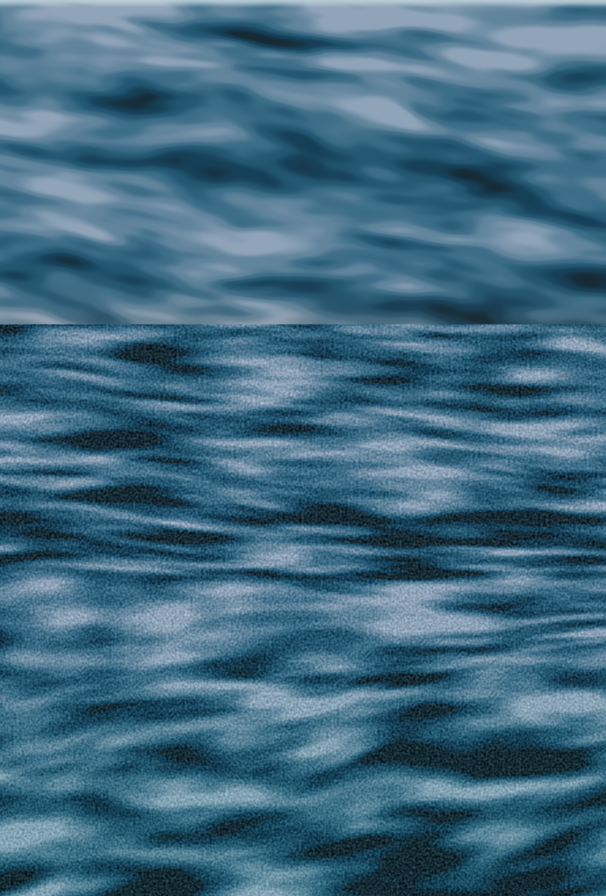
A WebGL 2 fragment shader for this texture:

```glsl
#version 300 es
precision highp float;
// Rippled sea water in two layers: a soft, defocused far sheet above a hard seam
// and a grainy near sheet below it. Stretched gradient noise makes the ripples,
// broad elliptical masses set the swell, and a six-step ramp gives the colour.

uniform vec2 u_resolution;
out vec4 fragColor;

// Layout, in units of canvas height
const float SEAM_Y = 0.638;
const float SWELL_Y = 0.362;          // top of the near swell
const float TOP_GLOW = 0.005;

// Ripples: noise cells per canvas height
const vec2 FAR_FREQ = vec2(6.5, 25.0);
const vec2 NEAR_FREQ = vec2(6.8, 25.0);
const float MID_SQUEEZE = 20.0;       // extra vertical frequency above the swell
const float FAR_CONTRAST = 0.78;
const float NEAR_CONTRAST = 1.22;
const float GRAIN_FREQ = 330.0;
const float GRAIN_AMOUNT = 0.21;

// Colour ramp, dark to light
const vec3 ABYSS = vec3(0.085, 0.165, 0.205);
const vec3 DEEP  = vec3(0.085, 0.25, 0.345);
const vec3 BLUE  = vec3(0.14, 0.34, 0.445);
const vec3 STEEL = vec3(0.24, 0.43, 0.535);
const vec3 MIST  = vec3(0.38, 0.52, 0.615);
const vec3 FOAM  = vec3(0.56, 0.64, 0.725);
const vec3 GLOW  = vec3(0.76, 0.83, 0.86);

vec2 hash2(vec2 p) {
    p = vec2(dot(p, vec2(127.1, 311.7)), dot(p, vec2(269.5, 183.3)));
    return fract(sin(p) * 43758.5453) * 2.0 - 1.0;
}

// Gradient noise, about -0.7 to 0.7
float noise(vec2 p) {
    vec2 i = floor(p), f = fract(p);
    vec2 u = f * f * f * (f * (f * 6.0 - 15.0) + 10.0);
    vec2 e = vec2(0.0, 1.0);
    float low = mix(dot(hash2(i), f), dot(hash2(i + e.yx), f - e.yx), u.x);
    float high = mix(dot(hash2(i + e.xy), f - e.xy), dot(hash2(i + e.yy), f - e.yy), u.x);
    return mix(low, high, u.y);
}

// Soft elliptical mass of light or shade
float mass(vec2 p, vec2 centre, vec2 radius) {
    vec2 d = (p - centre) / radius;
    return exp(-dot(d, d));
}

// Three warped octaves plus thin bright crests
float ripples(vec2 q, float crest, float detail) {
    q.y += 0.8 * noise(q * vec2(0.6, 0.3) + 7.3);
    float n = noise(q) + detail * noise(q * vec2(1.6, 1.8) + 19.1);
    n += 0.5 * detail * noise(q * vec2(3.1, 2.9) + 63.9);
    float ridge = 1.0 - smoothstep(0.0, 0.30, abs(noise(q * vec2(0.7, 0.8) + 41.7)));
    return n + crest * (ridge - 0.45);
}

float farTone(vec2 p) {
    vec2 q = vec2(p.x, p.y + 0.12 * p.x) * FAR_FREQ;
    float tone = 0.60 + FAR_CONTRAST * ripples(q + 3.7, 0.10, 0.60);
    tone += 0.14 * smoothstep(0.86, 0.96, p.y);
    tone += 0.22 * mass(p, vec2(0.06, 0.83 - 0.25 * p.x), vec2(0.14, 0.040));
    tone += 0.14 * mass(p, vec2(0.34, 0.745), vec2(0.40, 0.022));
    tone -= 0.32 * mass(p, vec2(0.14, 0.882), vec2(0.10, 0.020));
    tone -= 0.34 * mass(p, vec2(0.40, 0.835 - 0.06 * p.x), vec2(0.26, 0.038));
    tone -= 0.42 * mass(p, vec2(0.60, 0.690), vec2(0.17, 0.026));
    tone -= 0.28 * mass(p, vec2(0.03, 0.705), vec2(0.10, 0.018));
    return tone;
}

float nearTone(vec2 p) {
    // Crests fall to the right above the swell and rise to the right below it
    float above = smoothstep(0.20, 0.42, p.y);
    float y = p.y + mix(-0.14, 0.09, above) * p.x;
    vec2 q = vec2(p.x * NEAR_FREQ.x, y * NEAR_FREQ.y + MID_SQUEEZE * max(p.y - 0.35, 0.0));
    float tone = 0.45 + NEAR_CONTRAST * ripples(q + 11.4, 0.20, 0.50);

    // The swell has a crisp upper rim and a long fading face
    float drop = SWELL_Y + 0.02 * p.x - 0.16 * p.x * p.x - p.y;
    tone += 0.22 * smoothstep(-0.006, 0.012, drop) * exp(-max(drop, 0.0) * 8.0);
    tone -= 0.25 * mass(p, vec2(0.22, 0.408), vec2(0.38, 0.036));
    tone += 0.13 * mass(p, vec2(0.34, 0.490), vec2(0.50, 0.040));
    tone -= 0.22 * mass(p, vec2(0.56, 0.530), vec2(0.14, 0.016));
    tone -= 0.18 * mass(p, vec2(0.03, 0.540), vec2(0.10, 0.020));
    tone -= 0.34 * mass(p, vec2(0.66, 0.130), vec2(0.18, 0.055));
    tone -= 0.30 * mass(p, vec2(0.38, 0.020), vec2(0.24, 0.040));
    return tone;
}

vec3 waterColour(float t) {
    vec3 c = mix(ABYSS, DEEP, smoothstep(0.03, 0.20, t));
    c = mix(c, BLUE, smoothstep(0.20, 0.39, t));
    c = mix(c, STEEL, smoothstep(0.39, 0.57, t));
    c = mix(c, MIST, smoothstep(0.57, 0.74, t));
    return mix(c, FOAM, smoothstep(0.74, 0.98, t));
}

void main() {
    vec2 p = gl_FragCoord.xy / u_resolution.y;
    float pixel = 1.0 / u_resolution.y;

    // Far sheet: smooth, greyer near the seam, pale along the top
    vec3 far = waterColour(farTone(p));
    float grey = dot(far, vec3(0.3, 0.5, 0.2));
    far = mix(far, vec3(grey), 0.35 * exp(-(p.y - SEAM_Y) * 60.0) * step(SEAM_Y, p.y));
    far = mix(far, GLOW, 0.85 * smoothstep(1.0 - 2.0 * TOP_GLOW, 1.0, p.y));

    // Near sheet: slightly teal toward the bottom, with film grain
    vec3 near = waterColour(nearTone(p));
    near *= mix(vec3(0.90, 1.0, 0.97), vec3(1.0), smoothstep(0.05, 0.35, p.y));
    near += GRAIN_AMOUNT * noise(p * GRAIN_FREQ) * vec3(0.9, 1.0, 1.05);

    fragColor = vec4(mix(near, far, smoothstep(-pixel, pixel, p.y - SEAM_Y)), 1.0);
}
```
